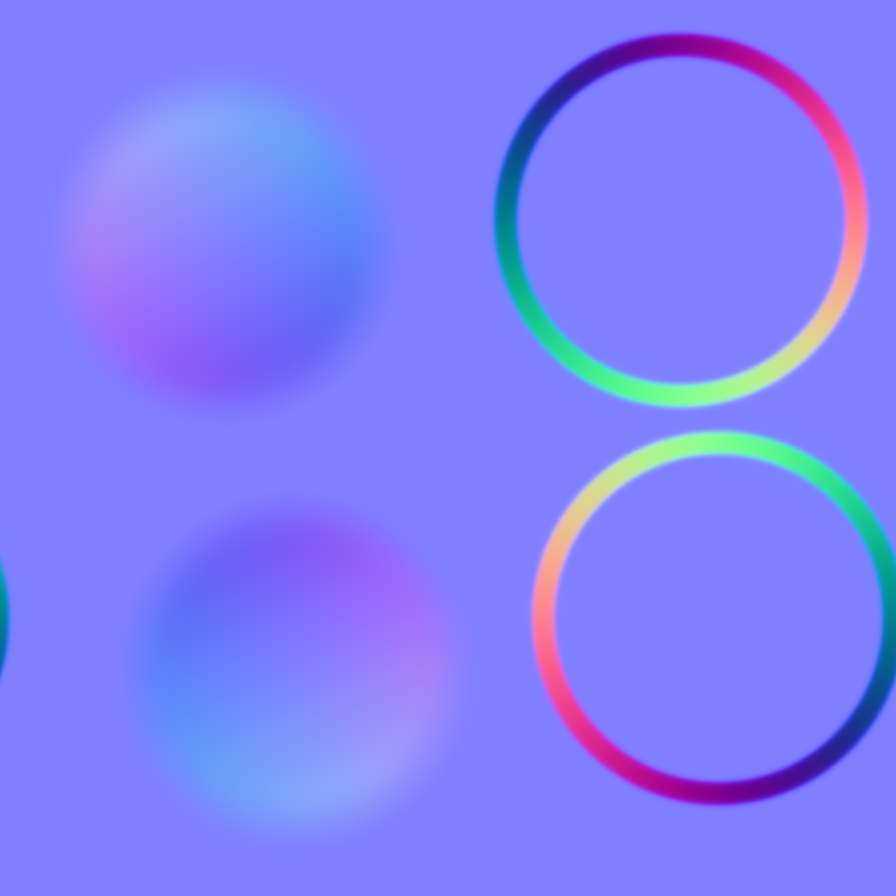
Write a Shadertoy shader that draws this texture map.

```glsl
#define DOME_RADIUS 0.185
#define DOME_SLOPE 0.42
#define DOME_FADE_START 0.70
#define DOME_FADE_END 1.12
#define RING_RADIUS 0.1957
#define RING_WIDTH 0.0077
#define RING_SLOPE 10.0

// Shortest offset from a centre on a tile that repeats at its borders
vec2 tiledOffset(vec2 p, vec2 centre) {
    vec2 offset = p - centre;
    return offset - floor(offset + 0.5);
}

// Tilt of a shallow dome with a soft border
vec2 domeTilt(vec2 offset) {
    vec2 q = offset / DOME_RADIUS;
    float fade = 1.0 - smoothstep(DOME_FADE_START, DOME_FADE_END, length(q));
    return DOME_SLOPE * fade * q;
}

// Steep radial tilt along a thin circle
vec2 ringTilt(vec2 offset) {
    float radius = length(offset);
    float across = (radius - RING_RADIUS) / RING_WIDTH;
    return RING_SLOPE * exp(-across * across) * offset / max(radius, 1e-4);
}

void mainImage(out vec4 fragColor, in vec2 fragCoord) {
    vec2 uv = fragCoord / iResolution.xy;

    // Each pair holds a raised and a sunken shape
    vec2 tilt = domeTilt(tiledOffset(uv, vec2(0.331, 0.253)))
              - domeTilt(tiledOffset(uv, vec2(0.249, 0.724)))
              + ringTilt(tiledOffset(uv, vec2(0.760, 0.754)))
              - ringTilt(tiledOffset(uv, vec2(0.802, 0.310)));

    // Encode the normal with its green axis pointing down
    vec3 normal = normalize(vec3(tilt.x, -tilt.y, 1.0));
    fragColor = vec4(0.5 + 0.5 * normal, 1.0);
}
```
